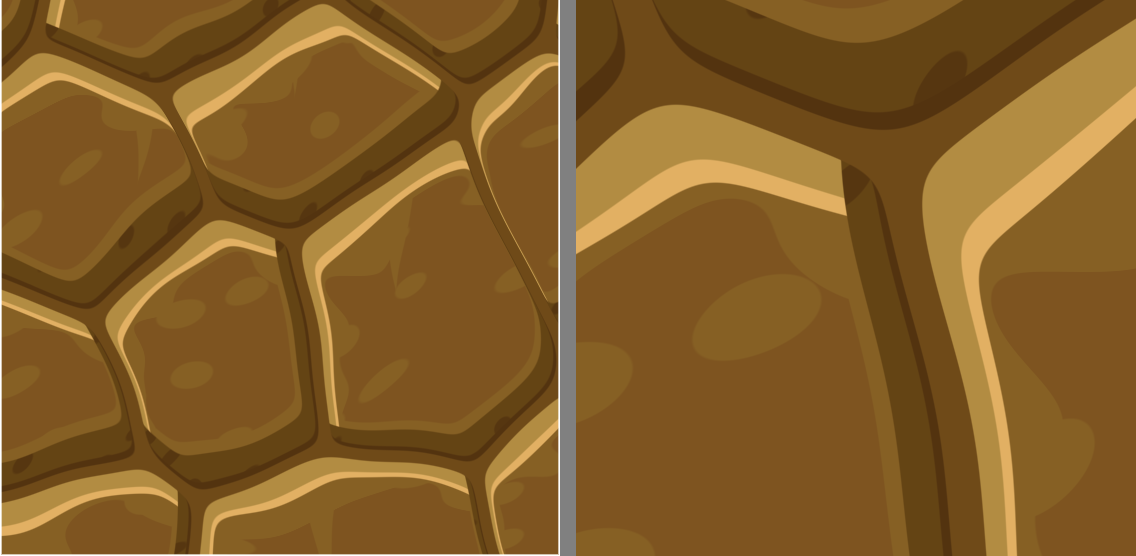
Left, the full canvas; right, a detail of the centre.
This texture is drawn by a Shadertoy shader. Its source:

```glsl
// Cartoon wall of large bevelled brown stones, lit from the upper left.

const vec2  CELL      = vec2(0.46, 0.36);    // mean stone spacing
const vec2  ORIGIN    = vec2(-0.10, -0.19);  // grid phase
const float JITTER    = 0.52;                // irregularity of the stones
const float GAP       = 0.010;               // half width of the joints
const float ROUNDING  = 0.010;               // softness of stone corners
const vec2  SHADE_DIR = vec2(-0.025, 0.045); // face offset baring the dark side
const vec2  LIGHT_DIR = vec2(0.016, -0.027); // face offset baring the lit bevel
const float FRAME     = 0.003;               // white margin

const vec3 MORTAR  = vec3(0.435, 0.290, 0.095);
const vec3 OUTLINE = vec3(0.325, 0.200, 0.060);
const vec3 SIDE    = vec3(0.392, 0.265, 0.078);
const vec3 OLIVE   = vec3(0.525, 0.376, 0.142);
const vec3 FACE    = vec3(0.494, 0.330, 0.125);
const vec3 BEVEL   = vec3(0.700, 0.550, 0.260);
const vec3 GLINT   = vec3(0.885, 0.690, 0.390);

vec2 hash2(vec2 p) {
    vec3 q = fract(vec3(p.xyx) * vec3(0.1031, 0.1030, 0.0973));
    q += dot(q, q.yzx + 33.33);
    return fract((q.xx + q.yz) * q.zy);
}

// Centre of a stone; odd rows are shifted by half a cell.
vec2 site(vec2 id) {
    vec2 offset = vec2(0.5 * mod(id.y, 2.0), 0.0);
    vec2 jitter = (hash2(id + 37.0) - 0.5) * JITTER;
    return ORIGIN + CELL * (id + 0.5 + offset + jitter);
}

vec2 nearestStone(vec2 p) {
    vec2 base = floor((p - ORIGIN) / CELL), best = base;
    float nearest = 1e5;
    for (int j = -2; j <= 2; j++)
    for (int i = -2; i <= 2; i++) {
        vec2 id = base + vec2(i, j);
        float d = distance(p, site(id));
        if (d < nearest) { nearest = d; best = id; }
    }
    return best;
}

// Distance to the rounded border of one stone, positive inside.
float stone(vec2 p, vec2 id) {
    vec2 centre = site(id);
    float sum = 0.0;
    for (int j = -1; j <= 1; j++)
    for (int i = -2; i <= 2; i++) {
        if (i == 0 && j == 0) continue;
        vec2 other = site(id + vec2(i, j));
        float d = dot(0.5 * (centre + other) - p, normalize(other - centre));
        sum += exp(-d / ROUNDING);
    }
    return -ROUNDING * log(sum) - GAP;
}

// Scattered tilted ellipses, positive inside.
float spots(vec2 p, float angle, vec2 pitch, float chance) {
    float c = cos(angle), s = sin(angle);
    vec2 q = mat2(c, -s, s, c) * p / pitch;
    vec2 id = floor(q), h = hash2(id + 71.0), g = hash2(id + 113.0);
    vec2 radius = pitch * vec2(0.17 + 0.17 * g.x, 0.13 + 0.09 * g.y);
    vec2 local = (fract(q) - 0.5 - (h - 0.5) * 0.3) * pitch;
    float d = (1.0 - length(local / radius)) * radius.y;
    return hash2(id + 5.0).x < chance ? d : -1.0;
}

void mainImage(out vec4 fragColor, in vec2 fragCoord) {
    vec2 uv = fragCoord / iResolution.x;
    float px = 0.9 / iResolution.x;

    // Gently bent stone edges
    vec2 p = uv + 0.008 * sin(uv.yx * vec2(13.0, 11.0) + vec2(0.6, 2.1))
                + 0.003 * sin(uv.yx * 29.0 + uv * 9.0);

    vec2 id = nearestStone(p), rnd = hash2(id + 11.0);
    vec2 local = p - site(id);
    float wave = sin(dot(local, vec2(17.0, 11.0)) + 6.28 * rnd.x);
    vec2 shade = SHADE_DIR * (0.75 + 0.5 * rnd.x + 0.12 * wave);
    vec2 light = LIGHT_DIR * (0.75 + 0.5 * rnd.y + 0.25 * wave);

    // Nested outlines of the stone, slid along the light
    float body  = stone(p, id);
    float rim   = stone(p - 0.20 * shade, id);
    float top   = stone(p - shade, id);
    float inner = stone(p - 1.40 * shade, id);
    float bevel = stone(p - light, id);
    float glint = stone(p - 1.42 * light, id);
    float patchWave = sin(local.x * 23.0 + 3.0 * sin(local.y * 19.0) + 6.28 * rnd.y);
    float facet = stone(p - light * (2.5 + 0.8 * patchWave), id);

    // Pointed notch running down from the top of some stones
    float notch = (local.y - 0.03 * rnd.y) * 0.16 - abs(local.x - 0.12 * (rnd.x - 0.4));
    if (rnd.y > 0.45) facet = min(facet, -notch);

    // Flat face with worn spots
    float tilt = rnd.x < 0.35 ? 0.03 : 0.35 + 0.35 * rnd.y;
    float pale = spots(local + rnd, tilt, vec2(0.155, 0.105), 0.58);
    float dark = spots(local + rnd.yx, tilt + 0.4, vec2(0.085, 0.060), 0.42);
    vec3 face = mix(FACE, OLIVE, smoothstep(-px, px, pale));
    vec3 col = mix(OLIVE, face, smoothstep(-px, px, min(inner, facet)));

    // Lit bevel, dark side, outline and joints
    col = mix(GLINT, col, smoothstep(-px, px, glint));
    col = mix(BEVEL, col, smoothstep(-px, px, bevel));
    vec3 side = mix(SIDE, OUTLINE, 0.8 * smoothstep(-px, px, dark));
    col = mix(side, col, smoothstep(-px, px, top));
    col = mix(OUTLINE, col, smoothstep(-px, px, rim));
    col = mix(MORTAR, col, smoothstep(-px, px, body));

    // White margin on the left, right and bottom
    float margin = min(min(uv.x, 1.0 - uv.x), uv.y) - FRAME;
    col = mix(vec3(1.0), col, smoothstep(-px, px, margin));
    fragColor = vec4(col, 1.0);
}
```
